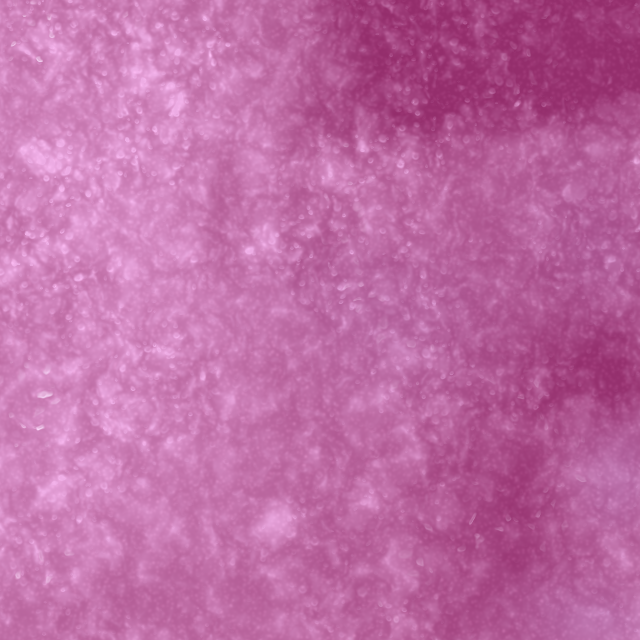
A WebGL 1 fragment shader for this texture:

```glsl
precision highp float;
// Moist magenta tissue under a macro lens: soft folds, pale haze, blurred beads and wet glints.
uniform vec2 u_resolution;

#define DARK vec3(0.61, 0.22, 0.46)
#define MID vec3(0.745, 0.42, 0.64)
#define LIGHT vec3(0.90, 0.63, 0.85)
#define HAZE vec3(0.77, 0.50, 0.73)
#define GLINT vec3(0.98, 0.86, 0.98)
#define BEAD_SCALE 46.0
#define MOTTLE_SCALE 19.0
#define GLINT_SCALE 44.0
#define FILM_SCALE 150.0
#define BEAD_GAIN 0.55
#define MOTTLE_GAIN 0.13
#define FOLD_GAIN 0.15

float hash(vec2 p) {
  return fract(sin(dot(p, vec2(127.1, 311.7))) * 43758.55);
}

// Layered, rotated sines: a smooth field in about -1..1
float waves(vec2 p) {
  float sum = 0.0;
  float gain = 0.5;
  for (int i = 0; i < 5; i++) {
    sum += gain * sin(p.x + 1.4 * sin(p.y + float(i)));
    p = mat2(1.36, 1.16, -1.16, 1.36) * p + 2.3;
    gain *= 0.56;
  }
  return sum;
}

// Soft elliptical spot
float blob(vec2 p, vec2 centre, vec2 radius) {
  vec2 d = (p - centre) / radius;
  return exp(-dot(d, d));
}

// Cellular mottling: overlapping soft splats, centred on zero
float mottle(vec2 p) {
  float sum = 0.0;
  vec2 base = floor(p);
  for (int j = -1; j <= 1; j++) {
    for (int i = -1; i <= 1; i++) {
      vec2 cell = base + vec2(float(i), float(j));
      vec2 d = p - cell - vec2(hash(cell), hash(cell + 19.7));
      sum += (2.0 * hash(cell + 53.1)) * exp(-6.0 * dot(d, d));
    }
  }
  return sum - 0.52;
}

// Cellular field of out-of-focus discs, each with a brighter lower rim
float beads(vec2 p, float density, float blur) {
  float sum = 0.0;
  vec2 base = floor(p);
  for (int j = -1; j <= 1; j++) {
    for (int i = -1; i <= 1; i++) {
      vec2 cell = base + vec2(float(i), float(j));
      vec2 d = p - cell - vec2(hash(cell), hash(cell + 19.7));
      float radius = mix(0.2, 0.44, hash(cell + 41.3));
      float r = length(d) / radius;
      float disc = 1.0 - smoothstep(1.0 - blur, 1.0, r);
      float lower = smoothstep(-0.3, 0.6, -d.y / radius);
      float rim = 0.5 + 0.9 * smoothstep(0.2, 0.7, r) * lower;
      float strength = hash(cell + 73.9);
      sum += disc * rim * strength * strength * step(hash(cell + 97.1), density);
    }
  }
  return sum;
}

void main() {
  vec2 uv = gl_FragCoord.xy / u_resolution;
  float folds = waves(uv * 5.0 + 1.7);
  float clumps = waves(uv * 13.0 + 6.1);
  vec2 bent = uv + 0.04 * vec2(folds, waves(uv * 6.0 + 9.0)) + 0.015 * clumps;
  vec2 wobble = 0.012 * vec2(waves(uv * 37.0), waves(uv * 41.0 + 5.0));

  // Broad light and shade
  float tone = 0.67 - 0.21 * smoothstep(0.25, 0.9, bent.x);
  tone += 0.12 * blob(bent, vec2(0.1, 0.75), vec2(0.3));
  tone -= 0.42 * smoothstep(0.75, 0.87, bent.y) * smoothstep(0.38, 0.55, bent.x);
  tone -= 0.42 * blob(bent, vec2(0.98, 0.43), vec2(0.15, 0.11));
  tone -= 0.38 * blob(bent, vec2(0.80, 0.16), vec2(0.13, 0.20));
  tone -= 0.25 * blob(bent, vec2(0.36, 0.62), vec2(0.04, 0.13));
  tone -= 0.22 * blob(bent, vec2(0.49, 0.63), vec2(0.035, 0.15));
  tone += FOLD_GAIN * folds + 0.07 * clumps;

  // Thin pale membranes along the folds
  float crease = waves(uv * 4.0 + vec2(3.0, 8.0)) / 0.06;
  float creaseMask = smoothstep(0.1, 0.6, waves(uv * 4.5 + 12.0));
  tone += 0.14 * exp(-crease * crease) * creaseMask;

  // Continuous mottling over three sizes, slightly taller than wide
  float focus = mix(0.55, 1.0, smoothstep(0.2, 0.75, uv.y + 0.3 * abs(uv.x - 0.5)));
  float cluster = smoothstep(-0.6, 0.6, clumps);
  vec2 grain = (uv + wobble) * vec2(1.1, 0.9);
  float texture = mottle(grain * MOTTLE_SCALE);
  texture += mottle(grain * MOTTLE_SCALE * 2.1 + 17.0);
  texture += focus * mottle(grain * MOTTLE_SCALE * 4.2 + 43.0);
  tone += MOTTLE_GAIN * mix(0.7, 1.1, cluster) * texture;

  // Bright beads in uneven clusters
  float small = beads((uv + 0.3 * wobble) * BEAD_SCALE, 0.8, 0.65);
  float tiny = beads((uv + 0.4 * wobble) * BEAD_SCALE * 1.6 + 31.0, 0.8, 0.8);
  tone += BEAD_GAIN * focus * mix(0.25, 1.0, cluster) * (small + 0.8 * tiny - 0.16);

  vec3 color = mix(DARK, MID, clamp(tone * 2.0, -0.15, 1.0));
  color = mix(color, LIGHT, clamp(tone * 2.0 - 1.0, 0.0, 1.25));

  // Greyish lilac haze, keeping most of the texture beneath it
  float haze = 0.5 * blob(bent, vec2(0.60, 0.50), vec2(0.16, 0.13));
  haze += 0.6 * blob(bent, vec2(0.91, 0.64), vec2(0.11, 0.12));
  haze += 0.9 * blob(bent, vec2(0.98, 0.27), vec2(0.07, 0.09));
  haze += 0.9 * blob(bent, vec2(0.95, 0.04), vec2(0.12, 0.07));
  color = mix(color, HAZE + 0.7 * (color - MID), 0.8 * clamp(haze, 0.0, 1.0));

  // Wet glints in tight clusters, mostly on the left
  float wet = smoothstep(0.3, 0.7, waves(uv * 9.0 + 21.0));
  wet *= mix(1.0, 0.35, smoothstep(0.15, 0.6, uv.x));
  float glint = beads((uv + wobble) * GLINT_SCALE + 57.0, 0.7, 0.7);
  color = mix(color, GLINT, clamp(1.2 * glint * wet, 0.0, 0.9));

  // Fine film grain
  color += 0.022 * mottle(uv * FILM_SCALE);
  gl_FragColor = vec4(clamp(color, 0.0, 1.0), 1.0);
}
```
